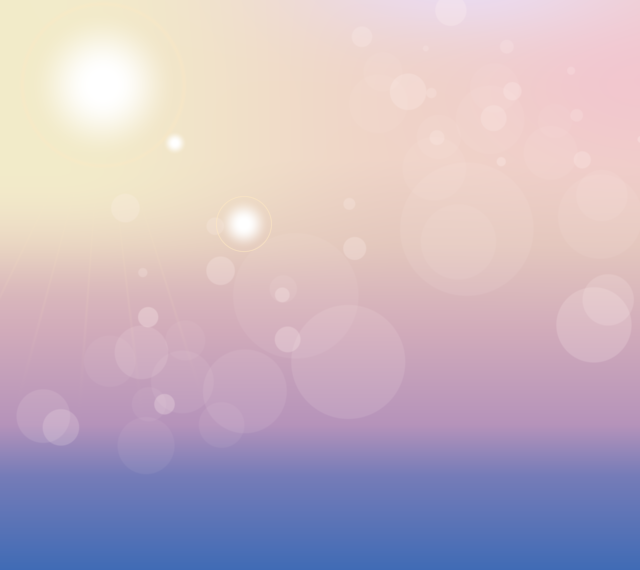
Give the GLSL for this background, as a WebGL 1 fragment shader.

```glsl
precision highp float;
// Dreamy dusk sky: a blue-to-peach vertical gradient with soft colour glows,
// three white flares with faint rays, and translucent bokeh discs. Discs are
// spread by a low-discrepancy sequence, with hashed opacity.

uniform vec2 u_resolution;

#define SUN vec2(0.181, 0.851)
#define HALO_RADIUS 0.13
#define RING_RADIUS 0.142
#define RAY_SPACING 0.19
#define RAY_STRENGTH 0.09
#define DISC_TINT vec3(1.0, 0.95, 0.94)
#define RING_TINT vec3(1.0, 0.91, 0.76)
#define MAX_DISCS 12

float hash(vec2 p) {
  vec3 q = fract(vec3(p.xyx) * 0.1031);
  q += dot(q, q.yzx + 33.33);
  return fract((q.x + q.y) * q.z);
}

// Linear 0..1 ramp between two heights
float ramp(float lo, float hi, float v) {
  return clamp((v - lo) / (hi - lo), 0.0, 1.0);
}

// Soft elliptical falloff
float blob(vec2 p, vec2 centre, vec2 size) {
  vec2 d = (p - centre) / size;
  return exp(-dot(d, d));
}

vec3 sky(vec2 p) {
  const vec3 blue = vec3(0.25, 0.42, 0.71);
  const vec3 dusk = vec3(0.46, 0.485, 0.72);
  const vec3 mauve = vec3(0.71, 0.575, 0.73);
  const vec3 rose = vec3(0.82, 0.67, 0.73);
  const vec3 sand = vec3(0.89, 0.78, 0.74);
  const vec3 peach = vec3(0.935, 0.83, 0.78);
  const vec3 cream = vec3(0.95, 0.92, 0.79);
  const vec3 pink = vec3(0.95, 0.77, 0.81);
  const vec3 lavender = vec3(0.92, 0.86, 0.95);

  vec3 c = mix(blue, dusk, ramp(0.0, 0.165, p.y));
  c = mix(c, mauve, ramp(0.165, 0.255, p.y));
  c = mix(c, rose, ramp(0.255, 0.42, p.y));
  c = mix(c, sand, ramp(0.42, 0.57, p.y));
  c = mix(c, peach, ramp(0.57, 0.72, p.y));

  float warm = (1.0 - smoothstep(0.1, 0.75, p.x)) * smoothstep(0.47, 0.7, p.y);
  c = mix(c, cream, warm);
  c = mix(c, pink, 0.9 * blob(p, vec2(1.13, 0.88), vec2(0.3, 0.2)));
  return mix(c, lavender, 0.95 * blob(p, vec2(0.82, 1.03), vec2(0.3, 0.1)));
}

// Thin beams fanning downward from the sun
float rays(vec2 p) {
  vec2 d = p - SUN;
  float angle = atan(d.x, -d.y);
  float offset = abs(fract((angle + 0.073) / RAY_SPACING + 0.5) - 0.5);
  float beam = 1.0 - smoothstep(0.0, 0.05, offset);
  float fan = smoothstep(-0.6, -0.45, angle) * (1.0 - smoothstep(0.35, 0.5, angle));
  float reach = length(d);
  return beam * fan * smoothstep(0.16, 0.3, reach) * (1.0 - smoothstep(0.35, 0.6, reach));
}

// White core with a soft halo and a thin ring
vec3 flare(vec3 c, vec2 p, vec2 centre, float scale, float ringAlpha) {
  float d = length(p - centre) / scale;
  float ring = 1.0 - smoothstep(0.0, 0.006, abs(d - RING_RADIUS));
  c = mix(c, RING_TINT, ring * ringAlpha);
  return mix(c, vec3(1.0), 1.0 - smoothstep(0.02, HALO_RADIUS, d));
}

// A group of discs: the largest at the centre, smaller ones spread about it
vec3 bokeh(vec3 c, vec2 p, vec2 centre, vec2 spread, vec2 radii, float count, float alpha) {
  float blur = 1.0 / u_resolution.y;
  for (int i = 0; i < MAX_DISCS; i++) {
    float n = float(i);
    if (n >= count) break;
    vec2 offset = fract(0.5 + n * vec2(0.7549, 0.5698)) * 2.0 - 1.0;
    float radius = mix(radii.x, radii.y, n / (count - 1.0));
    float d = length(p - centre - offset * spread) - radius;
    float opacity = alpha * mix(0.75, 1.25, hash(centre * 91.0 + n * 7.0));
    c = mix(c, DISC_TINT, opacity * (1.0 - smoothstep(-blur, blur, d)));
  }
  return c;
}

void main() {
  vec2 p = gl_FragCoord.xy / u_resolution.y;
  vec3 c = sky(p);
  c = mix(c, RING_TINT, RAY_STRENGTH * rays(p));

  // Large faint discs
  c = bokeh(c, p, vec2(0.611, 0.365), vec2(0.37, 0.06), vec2(0.1, 0.047), 3.0, 0.1);
  c = bokeh(c, p, vec2(0.519, 0.481), vec2(0.045, -0.014), vec2(0.11, 0.024), 2.0, 0.08);
  c = bokeh(c, p, vec2(0.819, 0.598), vec2(0.03, 0.026), vec2(0.117, 0.066), 2.0, 0.07);
  c = bokeh(c, p, vec2(1.053, 0.62), vec2(-0.006, -0.043), vec2(0.074, 0.045), 2.0, 0.1);
  c = bokeh(c, p, vec2(0.86, 0.79), vec2(0.2, 0.1), vec2(0.06, 0.03), 8.0, 0.06);
  c = bokeh(c, p, vec2(0.32, 0.33), vec2(0.13, 0.13), vec2(0.055, 0.03), 6.0, 0.06);

  // Bright pairs near the sides
  c = bokeh(c, p, vec2(1.042, 0.43), vec2(-0.051, -0.051), vec2(0.066, 0.045), 2.0, 0.18);
  c = bokeh(c, p, vec2(0.076, 0.27), vec2(-0.063, 0.023), vec2(0.047, 0.032), 2.0, 0.15);

  // Small bright discs
  c = bokeh(c, p, vec2(0.716, 0.839), vec2(-0.153, -0.166), vec2(0.032, 0.018), 4.0, 0.22);
  c = bokeh(c, p, vec2(0.899, 0.84), vec2(-0.25, 0.14), vec2(0.016, 0.005), 12.0, 0.22);
  c = bokeh(c, p, vec2(0.387, 0.525), vec2(-0.24, 0.14), vec2(0.025, 0.008), 8.0, 0.24);
  c = bokeh(c, p, vec2(0.22, 0.635), vec2(-0.14, 0.4), vec2(0.025, 0.018), 2.0, 0.22);

  c = flare(c, p, SUN, 1.0, 0.3);
  c = flare(c, p, vec2(0.428, 0.607), 0.34, 0.5);
  c = flare(c, p, vec2(0.307, 0.749), 0.16, 0.0);
  gl_FragColor = vec4(c, 1.0);
}
```
